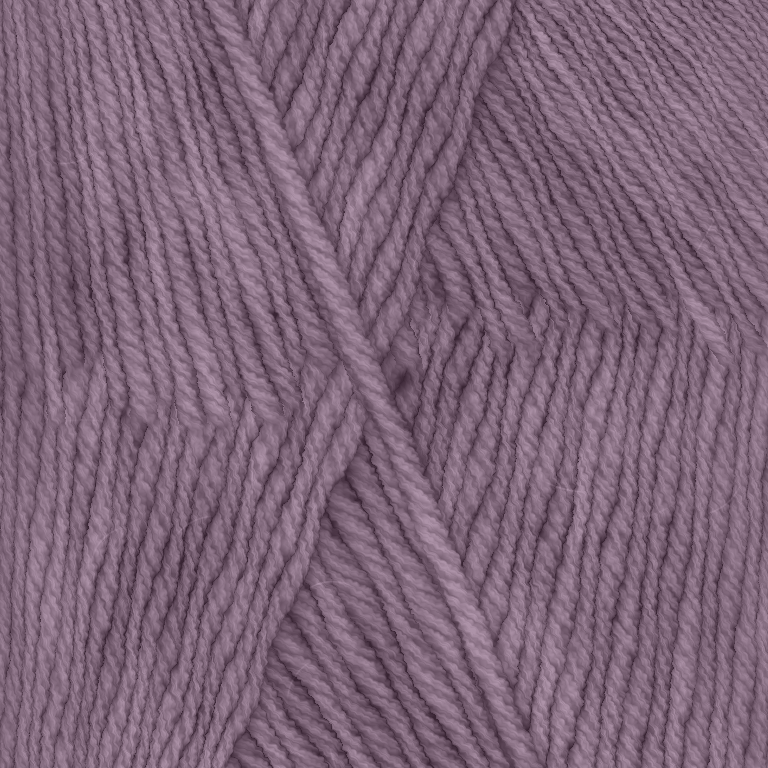
A Shadertoy shader for this texture:

```glsl
// Mauve wool yarn: fans of twisted strands crossing in an X under one thick diagonal strand.

float hash(vec2 p) {
    p = fract(p * vec2(0.1731, 0.2317));
    p += dot(p, p.yx + 23.7);
    return fract(p.x * p.y * 91.3);
}

// Cellular noise: distance to the nearest scattered point.
float cells(vec2 p) {
    vec2 cell = floor(p), f = fract(p);
    float nearest = 1.5;
    for (int j = -1; j <= 1; j++)
    for (int i = -1; i <= 1; i++) {
        vec2 o = vec2(i, j);
        vec2 point = vec2(hash(cell + o), hash(cell + o + 57.0));
        nearest = min(nearest, length(o + point - f));
    }
    return nearest;
}

// Fan of strands whose slope is a + b * s, where s is their x at the crossing height.
// Returns brightness, random value of the strand, and position across it (-0.5 to 0.5).
vec3 strands(vec2 p, float a, float b, float width, float seed) {
    float drop = 0.49 - p.y;
    float u = ((p.x - a * drop) / (1.0 + b * drop) - 0.49) / width;
    float id = floor(u);
    float across = u - id - 0.5;
    float rnd = hash(vec2(id + 40.0, seed));
    float slope = a + b * (0.49 + (id + 0.5) * width);
    float len = sqrt(1.0 + slope * slope);
    float along = drop * len / (width * 0.85) + across * slope / len + rnd * 7.0;

    // Rounded body, with gaps of uneven depth
    float body = sqrt(max(1.0 - 4.0 * across * across, 0.0));
    float gap = 0.1 + 0.16 * sin(along * 0.6 + id * 2.1) + 0.1 * sin(along * 1.7 + id);
    float light = mix(gap, 0.8, body);

    // Twisted plies and fine fibres that follow them
    float twist = along - 1.4 * across - 0.8 * across * across * across;
    float phase = twist * 6.9 + 0.9 * sin(along * 0.9 + id) + 0.5 * sin(along * 2.3 + id * 4.0);
    float ply = cos(phase) - 0.3 * cos(2.0 * phase);
    float fibre = cells(vec2(twist * 5.0, across * 2.6 + along * 0.5) + vec2(id * 9.0 + 300.0, seed * 17.0 + 90.0));
    light += 0.13 * ply * (0.3 + 0.7 * body) + 0.36 * (0.45 - fibre);
    light += 0.16 * (rnd - 0.5) - 0.1 * across + 0.05 * sin(along * 0.43 + rnd * 40.0);
    return vec3(light, rnd, across);
}

// Lay a fan that sinks in at staggered heights over another one.
float overlap(vec3 upper, float under, float drop, float endDrop) {
    float tip = endDrop + 0.1 * (upper.y - 0.5) - 0.04 * upper.z * upper.z;
    float shade = 1.0 - 0.22 * exp(-abs(drop - tip) / 0.016);
    return mix(under, upper.x, smoothstep(-0.009, 0.009, tip - drop)) * shade;
}

// Pale stray hairs, each a short curved arc.
float hairs(vec2 p) {
    float sum = 0.0;
    for (int i = 0; i < 40; i++) {
        float n = float(i) * 3.7 + 5.0;
        float angle = 6.283 * hash(vec2(n, 11.0));
        vec2 d = p - vec2(hash(vec2(n, 3.0)), hash(vec2(n, 29.0)));
        d = vec2(d.x * cos(angle) + d.y * sin(angle), d.y * cos(angle) - d.x * sin(angle));
        float dist = abs(d.y - (hash(vec2(n, 41.0)) - 0.5) * 22.0 * d.x * d.x);
        sum += smoothstep(0.002, 0.0, dist) * smoothstep(0.035, 0.015, abs(d.x)) * hash(vec2(n, 53.0));
    }
    return sum;
}

void mainImage(out vec4 fragColor, in vec2 fragCoord) {
    vec2 uv = fragCoord / iResolution.xy;

    // Strands crowd toward the sides, wander a little and have fuzzy outlines
    vec2 p = uv;
    float c = uv.x - 0.5;
    float fuzz = cells(uv * 120.0 + 20.0) - 0.45;
    p.x += 0.5 * c * c * c + 0.0015 * sin(uv.y * 31.0 + uv.x * 8.0) + 0.001 * sin(uv.y * 67.0 - uv.x * 23.0);
    p += 0.005 * fuzz * vec2(1.0, 0.4);
    vec2 q = p + vec2(0.004 * sin(p.x * 70.0 + p.y * 9.0) + 0.0012 * sin(p.y * 90.0 + p.x * 160.0), 0.0);
    float drop = 0.49 - p.y;

    // Wedges above and below the crossing
    float wedge = drop < 0.0 ? strands(q, -0.36, 0.0, 0.031, 1.0).x
                             : strands(q, 0.7, -0.5, 0.048, 2.0).x;

    // Side fans
    float left = overlap(strands(q, 0.1, 0.61, 0.034, 3.0),
                         strands(q, -0.1, -0.61, 0.034, 4.0).x, drop, 0.005);
    float right = overlap(strands(q, -0.15, 0.8, 0.034, 5.0),
                          strands(q, -0.5, 0.38, 0.029, 6.0).x, drop, -0.075);

    // The left fans lie over the wedges, the right ones tuck under them
    float leftEdge = q.x - 0.49 + 0.4 * abs(drop);
    float rightEdge = q.x - 0.49 - 0.36 * abs(drop);
    wedge *= 1.0 - 0.45 * exp(-max(leftEdge, 0.0) / 0.012);
    right *= 1.0 - 0.55 * exp(-max(rightEdge, 0.0) / 0.012);
    float light = mix(wedge, right, smoothstep(-0.002, 0.002, rightEdge));
    light = mix(left, light, smoothstep(-0.002, 0.002, leftEdge));

    // Deep hollows near the crossing, then the thick strand on top
    vec2 hollow = p - vec2(0.525, 0.505);
    vec2 slit = (p - vec2(0.568, 0.635)) * vec2(2.0, 0.8);
    light *= 1.0 - 0.75 * exp(-dot(hollow, hollow) / 0.0003) - 0.6 * exp(-dot(slit, slit) / 0.0003);
    float offset = abs(p.x - 0.49 - 0.41 * drop);
    light *= 1.0 - 0.4 * exp(-max(offset - 0.021, 0.0) / 0.006);
    float thick = strands(p + vec2(0.021, 0.0), 0.41, 0.0, 0.042, 7.0).x;
    light = mix(light, thick + 0.04, smoothstep(0.0215, 0.0185, offset));

    // Soft pale sides, broad tone, fine fuzz and stray hairs
    float side = smoothstep(0.16, 0.0, min(uv.x, 1.0 - uv.x));
    light = mix(light, 0.72, 0.22 * side);
    light += 0.04 * sin(uv.x * 9.0 + 2.0 * sin(uv.y * 7.0)) + 0.03 * sin(uv.y * 23.0 + 3.0 * sin(uv.x * 17.0));
    light += 0.02 - 0.12 * fuzz + 0.2 * hairs(uv);

    vec3 color = mix(vec3(0.22, 0.14, 0.20), vec3(0.62, 0.52, 0.60), clamp(light, 0.0, 1.15));
    fragColor = vec4(color, 1.0);
}
```
